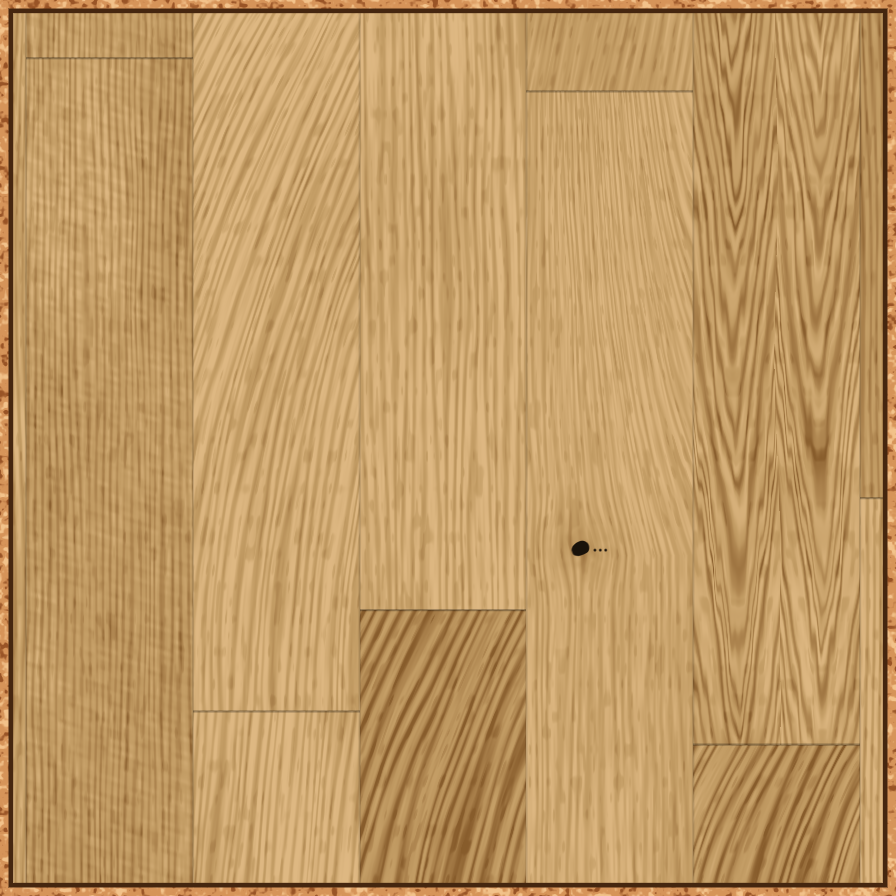
This texture is drawn by a WebGL 2 fragment shader. Its source:

```glsl
#version 300 es
precision highp float;
uniform vec2 u_resolution;
out vec4 fragColor;

float hash(vec2 p) {
  return fract(sin(dot(p, vec2(127.1, 311.7))) * 43758.5453);
}

float noise(vec2 p) {
  vec2 i = floor(p), f = fract(p);
  f = f * f * (3.0 - 2.0 * f);
  return mix(mix(hash(i), hash(i + vec2(1, 0)), f.x),
             mix(hash(i + vec2(0, 1)), hash(i + vec2(1, 1)), f.x), f.y);
}

// Grain direction of each plank: returns (cross-grain coordinate, ring spacing)
vec2 bendGrain(vec2 p, int column, bool upper) {
  float x = p.x, y = p.y;
  if (column == 1) return vec2(x, 0.0078);
  if (column == 2) return upper ? vec2(x - 0.34 * (y - 0.2) * (y - 0.2), 0.0115)
                                : vec2(x - 0.1 * y, 0.0095);
  if (column == 3) return upper ? vec2(x + 0.01 * y, 0.0115)
                                : vec2(x - 0.2 * y - 0.5 * y * y, 0.0165);
  if (column == 4) {
    if (upper) return vec2(x - 0.2 * y, 0.012);
    vec2 k = p - vec2(0.648, 0.388);
    float lean = 0.3 * max(y - 0.38, 0.0) * smoothstep(0.58, 0.77, x);
    return vec2(x + lean - 0.5 * k.x * exp(-dot(k, k) * 700.0), 0.0115);
  }
  if (column == 5) {
    if (!upper) return vec2(x - 0.25 * y - 0.9 * y * y, 0.0155);
    // Two nested cathedral arches pointing down
    float centre = 0.868 + 0.012 * (noise(vec2(y * 5.0, 3.0)) - 0.5);
    float d = abs(abs(x - centre) - 0.047);
    float lobe = x > centre ? 0.013 : 0.0;
    float jag = 0.005 * (noise(vec2(x * 190.0, y * 14.0)) - 0.5);
    return vec2(sqrt(d * d + 0.00006) - 0.125 * y + lobe + jag, 0.0088);
  }
  return vec2(x, 0.009);
}

vec3 woodRamp(float t) {
  vec3 c = mix(vec3(0.87, 0.72, 0.51), vec3(0.76, 0.61, 0.39), smoothstep(0.0, 0.4, t));
  c = mix(c, vec3(0.68, 0.52, 0.31), smoothstep(0.35, 0.65, t));
  return mix(c, vec3(0.53, 0.36, 0.17), smoothstep(0.6, 1.05, t));
}

vec3 wood(vec2 p, float px) {
  // Strip layout: one end joint per column
  float joint[7] = float[7](-1.0, 0.935, 0.206, 0.319, 0.898, 0.169, 0.444);
  float lowerTone[7] = float[7](0.22, 0.3, 0.14, 0.5, 0.2, 0.38, 0.16);
  float upperTone[7] = float[7](0.22, 0.26, 0.15, 0.14, 0.28, 0.28, 0.36);
  float strip = (p.x - 0.029) / 0.1862 + 1.0;
  int column = clamp(int(floor(strip)), 0, 6);
  bool upper = p.y > joint[column];
  float tone = upper ? upperTone[column] : lowerTone[column];
  vec2 seed = vec2(float(column) * 7.3, upper ? 31.0 : 5.0);

  // Growth rings with uneven spacing
  vec2 grain = bendGrain(p, column, upper);
  float s = grain.x + 0.004 * (noise(p * vec2(25.0, 9.0) + seed) - 0.5);
  float phase = s / grain.y + 1.5 * noise(vec2(s * 55.0, p.y * 3.0) + seed);
  float ring = pow(0.5 + 0.5 * sin(6.2832 * phase), 1.8);
  float strength = 0.2 + 0.25 * noise(vec2(s * 70.0, p.y * 6.0) + seed);
  if ((column == 3 || column == 5) && tone > 0.25) strength += 0.2;
  if (column == 4) strength *= 0.65;
  float t = tone + strength * (ring - 0.12);

  // Pores, fibres, cross flecks and broad tonal drift
  float fibre = noise(vec2(s * 420.0, p.y * 30.0) + seed);
  float pore = noise(vec2(s * 260.0, p.y * 55.0) + seed * 2.0);
  t += 0.2 * (fibre - 0.5) + 0.16 * smoothstep(0.62, 0.9, pore);
  t += 0.2 * (noise(p * vec2(14.0, 4.0) + seed) - 0.5);
  if (column == 1) t += 0.16 * (noise(vec2(p.x * 70.0, (p.y + 0.3 * p.x) * 190.0)) - 0.5);

  // Knot halo
  vec2 k = p - vec2(0.648, 0.388);
  if (column == 4) t += 0.3 * exp(-length(k) * 45.0) * (0.5 + noise(p * 130.0));
  vec3 c = woodRamp(t);

  // Joints between planks
  float side = abs(fract(strip + 0.5) - 0.5) * 0.1862;
  float end = abs(p.y - joint[column]);
  c *= 1.0 - 0.13 * (1.0 - smoothstep(0.0004, 0.0008 + px, side));
  c *= 1.0 - 0.28 * (1.0 - smoothstep(0.0005, 0.0008 + px, end));

  // Knot hole with trailing specks
  vec2 q = mat2(0.94, -0.34, 0.34, 0.94) * k;
  float hole = length(q * vec2(1.0, 1.35)) - 0.0095 - 0.002 * noise(p * 200.0);
  for (int i = 0; i < 3; i++)
    hole = min(hole, length(k - vec2(0.016 + 0.006 * float(i), -0.002)) - 0.0014);
  return mix(vec3(0.1, 0.07, 0.04), c, smoothstep(-px, px, hole));
}

vec3 cork(vec2 p) {
  float grit = noise(p * 150.0) * 0.65 + noise(p * 320.0 + 9.0) * 0.35;
  vec3 c = mix(vec3(0.6, 0.33, 0.15), vec3(0.84, 0.58, 0.35), smoothstep(0.18, 0.4, grit));
  return mix(c, vec3(0.95, 0.76, 0.54), smoothstep(0.55, 0.8, grit));
}

void main() {
  vec2 p = gl_FragCoord.xy / u_resolution;
  float px = 1.0 / min(u_resolution.x, u_resolution.y);
  vec2 border = min(p, 1.0 - p);
  float inset = min(border.x, border.y);

  // Cork rim, dark line, then the planks
  vec3 line = vec3(0.27, 0.15, 0.06);
  vec3 c = mix(cork(p), line, smoothstep(-0.5 * px, 0.5 * px, inset - 0.0095));
  c = mix(c, wood(p, px), smoothstep(-0.5 * px, 0.5 * px, inset - 0.0148));
  fragColor = vec4(c, 1.0);
}
```
